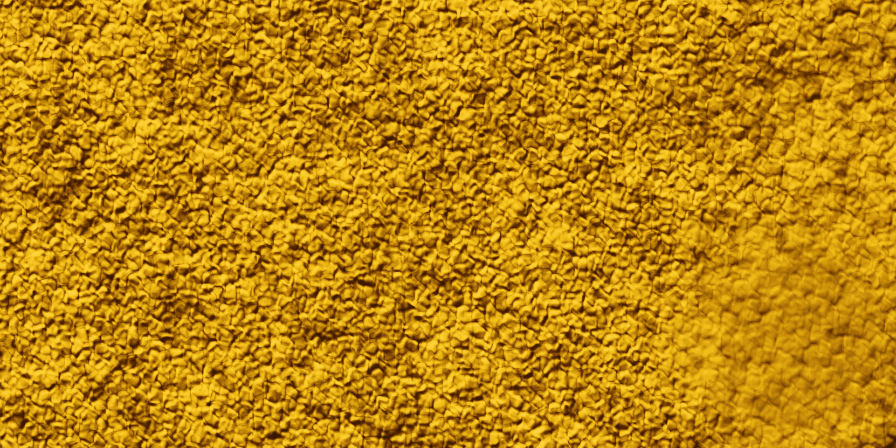
Reproduce this texture procedurally as a WebGL 1 fragment shader.

```glsl
precision highp float;
// Crumbly yellow powder: rounded grains at three scales are stacked into a
// height field, lit from above, and the resulting tone is spread over a
// brown-to-yellow ramp. A few lone lumps and a soft-focus right side vary it.

uniform vec2 u_resolution;

vec2 hash2(vec2 p) {
  vec3 q = fract(p.xyx * vec3(0.1031, 0.1030, 0.0973));
  q += dot(q, q.yzx + 33.33);
  return fract((q.xx + q.yz) * q.zy);
}

float noise(vec2 p) {
  vec2 i = floor(p), f = fract(p);
  f = f * f * (3.0 - 2.0 * f);
  float low = mix(hash2(i).x, hash2(i + vec2(1.0, 0.0)).x, f.x);
  float high = mix(hash2(i + vec2(0.0, 1.0)).x, hash2(i + 1.0).x, f.x);
  return mix(low, high, f.y);
}

// Packed domes of uneven height, roughly centred on zero
float grains(vec2 p) {
  vec2 cell = floor(p), f = fract(p);
  float top = -1.0;
  for (int y = -1; y <= 1; y++) {
    for (int x = -1; x <= 1; x++) {
      vec2 offset = vec2(float(x), float(y));
      vec2 rnd = hash2(cell + offset);
      vec2 d = offset + rnd - f;
      top = max(top, 1.0 - dot(d, d) - 0.35 * fract(rnd.x * 7.0 + rnd.y * 5.0));
    }
  }
  return top - 0.66;
}

// Sparse large lumps with ragged outlines
float lumps(vec2 p) {
  p += 0.014 * (vec2(noise(p * 45.0), noise(p * 45.0 + 71.0)) - 0.5);
  vec2 cell = floor(p * 6.0);
  float top = 0.0;
  for (int y = -1; y <= 1; y++) {
    for (int x = -1; x <= 1; x++) {
      vec2 id = cell + vec2(float(x), float(y));
      vec2 rnd = hash2(id + 19.0);
      float radius = mix(0.018, 0.046, rnd.y * rnd.y);
      float d = length(p - (id + hash2(id + 57.0)) / 6.0) / radius;
      float dome = 1.0 - smoothstep(0.35, 1.1, d);
      top = max(top, dome * step(rnd.x, 0.4));
    }
  }
  return top;
}

// Powder surface; soft fades the finest grains
float surface(vec2 p, float soft) {
  vec2 warp = vec2(noise(p * 65.0), noise(p * 65.0 + 37.0)) - 0.5;
  p += 0.012 * warp;
  float h = 1.6 * grains(p * 16.0 + 5.0);
  h += mix(2.0, 2.3, soft) * grains(p * 36.0 + 43.0);
  h += mix(2.6, 1.0, soft) * grains(p * 75.0 + 91.0);
  h += mix(1.6, 0.4, soft) * (noise(p * 125.0 + 13.0) - 0.5);
  return h;
}

// Ramp positions follow the share of area each colour covers
vec3 powderColor(float q) {
  vec3 c = mix(vec3(0.22, 0.09, 0.0), vec3(0.32, 0.15, 0.0), clamp(q / 0.015, 0.0, 1.0));
  c = mix(c, vec3(0.49, 0.27, 0.01), clamp((q - 0.015) / 0.06, 0.0, 1.0));
  c = mix(c, vec3(0.62, 0.40, 0.02), clamp((q - 0.075) / 0.125, 0.0, 1.0));
  c = mix(c, vec3(0.75, 0.51, 0.03), clamp((q - 0.20) / 0.20, 0.0, 1.0));
  c = mix(c, vec3(0.85, 0.63, 0.05), clamp((q - 0.40) / 0.24, 0.0, 1.0));
  c = mix(c, vec3(0.95, 0.75, 0.10), clamp((q - 0.64) / 0.24, 0.0, 1.0));
  return mix(c, vec3(0.99, 0.83, 0.24), clamp((q - 0.90) / 0.10, 0.0, 1.0));
}

void main() {
  vec2 p = gl_FragCoord.xy / u_resolution.y;

  // Soft focus toward the right, with a smoother hollow in the lower corner
  float drift = noise(p * 4.0 + 7.0) - 0.5;
  float soft = 0.8 * smoothstep(1.4, 1.9, p.x + 0.3 * drift);
  float hollow = 1.0 - smoothstep(0.12, 0.34, length((p - vec2(1.77, 0.2)) * vec2(1.0, 0.8)) + 0.1 * drift);
  soft = max(soft, hollow);

  // Height plus slope toward the light
  float h = surface(p, soft);
  float slope = h - surface(p + vec2(-0.003, 0.008), soft);
  float tone = (0.75 * h + 0.75 * slope) * mix(1.0, 0.65, hollow);

  // Lumps catch light and shade the powder below them
  float lump = lumps(p);
  float shade = lumps(p + vec2(-0.008, 0.03)) * (1.0 - lump);
  tone = tone * (1.0 - 0.3 * lump) + 0.65 * lump - 0.75 * shade;
  tone += 0.9 * (noise(p * 7.0 + 29.0) - 0.5) + 0.05;

  // Turn the bell-shaped tone into an even spread over the ramp
  float q = 1.0 / (1.0 + exp(-1.7 * tone));
  gl_FragColor = vec4(powderColor(q), 1.0);
}
```
